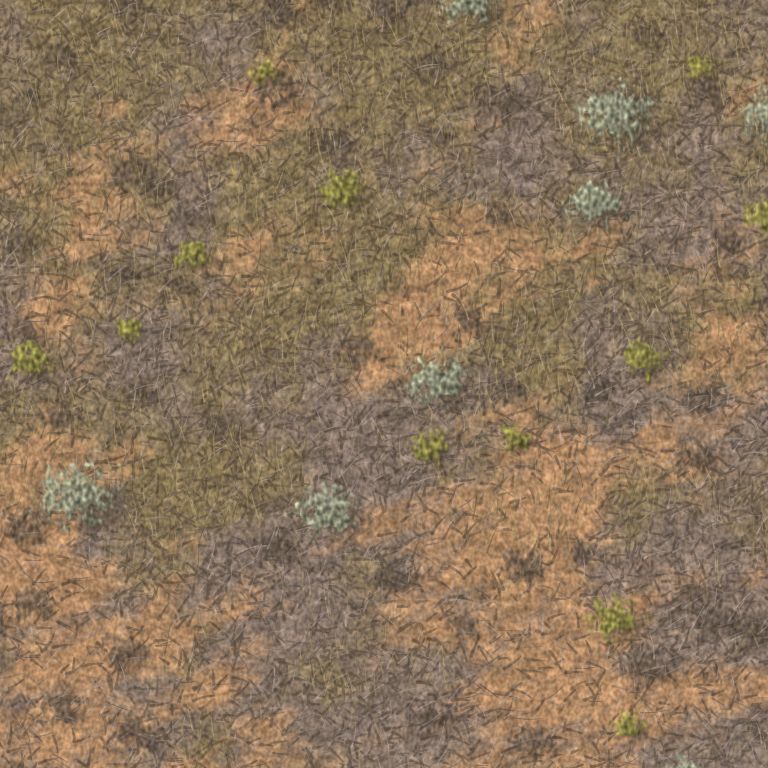
This texture is drawn by a WebGL 2 fragment shader. Its source:

```glsl
#version 300 es
precision highp float;
// Dry hillside: orange soil showing through grey litter and straw-coloured grass.
// Noise masks place the ground covers, scattered line segments make twigs and
// blades, and jittered cells hold dark tufts, sage bushes and green plants.
uniform vec2 u_resolution;
out vec4 fragColor;

const vec3 SOIL = vec3(0.70, 0.54, 0.395);
const vec3 LITTER = vec3(0.535, 0.465, 0.415);
const vec3 STRAW = vec3(0.535, 0.465, 0.33);
const vec3 TWIG_DARK = vec3(0.36, 0.31, 0.29);
const vec3 TWIG_LIGHT = vec3(0.70, 0.635, 0.60);
const vec3 BLADE_DARK = vec3(0.38, 0.33, 0.22);
const vec3 BLADE_LIGHT = vec3(0.70, 0.62, 0.45);
const vec3 SHADOW = vec3(0.30, 0.255, 0.215);
const vec3 TUFT = vec3(0.39, 0.34, 0.295);
const vec3 SAGE = vec3(0.58, 0.595, 0.50);
const vec3 GREEN = vec3(0.55, 0.53, 0.27);
const float PATCH_SCALE = 4.0;   // ground patches per canvas
const float GRAIN = 0.27;        // strength of the fine light and dark grain
const float SOFTNESS = 0.0009;   // edge blur in canvas units
const float TAU = 6.28319;

vec3 hash(vec2 cell, float seed) {
  uvec3 v = uvec3(ivec3(vec3(cell, seed))) * 1664525u + 1013904223u;
  v.x += v.y * v.z; v.y += v.z * v.x; v.z += v.x * v.y;
  v ^= v >> 16u;
  v.x += v.y * v.z; v.y += v.z * v.x; v.z += v.x * v.y;
  return vec3(v >> 16u) / 65535.0;
}

float cornerSlope(vec2 cell, vec2 offset) {
  float a = TAU * hash(cell, 7.0).x;
  return dot(vec2(cos(a), sin(a)), offset);
}

// Gradient noise, roughly -0.7 to 0.7
float noise(vec2 p) {
  vec2 i = floor(p), f = p - i, e = vec2(1, 0);
  vec2 w = f * f * f * (f * (f * 6.0 - 15.0) + 10.0);
  return mix(mix(cornerSlope(i, f), cornerSlope(i + e, f - e), w.x),
             mix(cornerSlope(i + e.yx, f - e.yx), cornerSlope(i + 1.0, f - 1.0), w.x), w.y);
}

float fbm(vec2 p) {
  float sum = 0.0, amp = 1.0;
  for (int i = 0; i < 5; i++) {
    sum += amp * noise(p);
    p = mat2(1.6, 1.2, -1.2, 1.6) * p + 17.3;
    amp *= 0.6;
  }
  return sum;
}

// Scattered segments around one direction: x = coverage, y = tone of the top one
vec2 strokes(vec2 p, float cells, float width, float angle, float spread, float density, float seed) {
  vec2 g = p * cells, base = floor(g), result = vec2(0.0, 0.5);
  float soft = cells * max(SOFTNESS, 0.6 / u_resolution.y);
  for (int n = 0; n < 27; n++) {
    vec2 cell = base + vec2(n % 3, (n / 3) % 3) - 1.0;
    float s = seed + float(n / 9) * 2.0;
    vec3 r = hash(cell, s), k = hash(cell, s + 1.0);
    float a = angle + spread * (r.z + k.z - 1.0);
    float halfLen = mix(0.3, 0.85, k.x);
    vec2 dir = vec2(cos(a), sin(a)), q = g - cell - r.xy;
    float along = clamp(dot(q, dir), -halfLen, halfLen);
    // Bend each segment slightly, thin it toward the tip
    float bend = (r.z - 0.5) * 0.35 * along * along;
    float d = length(q - dir * along - vec2(-dir.y, dir.x) * bend);
    float w = width * cells * (1.0 - 0.4 * along / halfLen);
    float cover = 1.0 - smoothstep(w - soft, w + soft, d);
    cover *= smoothstep(k.y - 0.06, k.y + 0.06, density);
    result = vec2(max(result.x, cover), mix(result.y, k.z, cover));
  }
  return result;
}

// Ragged mounds lit from the upper left, each with a shadow at the lower right
vec3 plants(vec3 col, vec2 p, float cells, float chance, float size, bool leafy, float seed) {
  vec2 g = p * cells, base = floor(g);
  float ragged = 0.8 * noise(p * 55.0) + 0.9 * noise(p * vec2(150.0, 95.0));
  float leaves = noise(p * vec2(170.0, 120.0) + 31.0);
  for (int n = 0; n < 9; n++) {
    vec2 cell = base + vec2(n % 3, n / 3) - 1.0;
    vec3 r = hash(cell, seed), k = hash(cell, seed + 1.0);
    if (r.z > chance) continue;
    bool sage = leafy && k.x < 0.35;
    float radius = size * mix(0.6, 1.0, k.y) * (sage ? 1.5 : 1.0);
    vec2 q = (g - cell - r.xy) / (radius * vec2(1.15, 0.9));
    float body = 1.0 - smoothstep(0.55, 1.1, length(q) + ragged);
    float shade = 1.0 - smoothstep(0.3, 1.2, length(q - vec2(0.4, -0.45)) + 0.7 * ragged);
    vec3 tint = leafy ? (sage ? SAGE : GREEN) : TUFT;
    tint *= 0.97 + 0.10 * (q.y - q.x) + 0.7 * leaves;
    col = mix(col, SHADOW, shade * (leafy ? 0.6 : 0.35));
    col = mix(col, tint, body * (leafy ? 0.85 : 0.6));
  }
  return col;
}

void main() {
  vec2 p = gl_FragCoord.xy / u_resolution.y;

  // Ground cover: soil in rising bands low down, straw mostly higher up
  vec2 slope = vec2(0.8 * p.x + 0.3 * p.y, 1.5 * p.y - 0.6 * p.x);
  float soil = smoothstep(-0.05, 0.5, fbm(slope * PATCH_SCALE) + 0.35 * (0.55 - p.y));
  float straw = smoothstep(-0.35, 0.45, fbm(p * PATCH_SCALE + 40.0) + 0.6 * (p.y - 0.5) - 0.2 * (p.x - 0.5));
  vec3 col = mix(mix(LITTER, STRAW, straw), SOIL, soil);
  col *= 1.0 + 0.22 * fbm(p * vec2(28.0, 36.0) + 9.0);

  // Dark tufts, then twigs, then upright blades
  col = plants(col, p, 11.0, 0.45, 0.32, false, 50.0);
  vec2 gap = strokes(p, 62.0, 0.0016, 0.5, 2.2, 0.42 - 0.25 * soil, 10.0);
  col = mix(col, SHADOW, 0.5 * gap.x);
  vec2 twig = strokes(p, 46.0, 0.0009, 0.3, 1.7, 0.75 - 0.4 * soil - 0.3 * straw, 20.0);
  col = mix(col, mix(TWIG_DARK, TWIG_LIGHT, twig.y), 0.6 * twig.x);
  vec2 blade = strokes(p, 40.0, 0.0009, 0.25 * TAU, 0.6, 0.15 + 0.8 * straw - 0.3 * soil, 30.0);
  col = mix(col, mix(BLADE_DARK, BLADE_LIGHT, blade.y), 0.6 * blade.x);

  // Living plants over the dry cover
  col = plants(col, p, 6.0, 0.36, 0.17, true, 60.0);

  // Fine grain
  float grain = noise(p * 110.0 + 3.0) + 0.9 * noise(p * vec2(230.0, 190.0) + 71.0);
  col *= 1.0 + GRAIN * grain;
  fragColor = vec4(clamp(col, 0.0, 1.0), 1.0);
}
```
